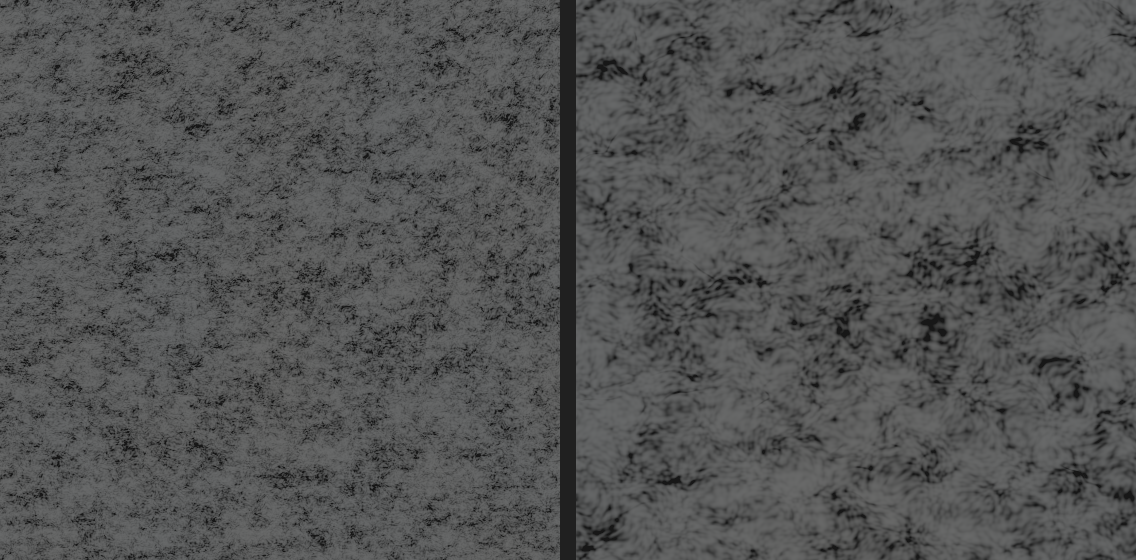
Left: the whole. Right: its middle third, enlarged.
This texture is drawn by a WebGL 1 fragment shader. Its source:

```glsl
precision highp float;

uniform vec2 u_resolution;

// Tone
const float LIGHT_TONE = 0.42;
const float PIT_DEPTH = 0.072;
const float PIT_SKEW = 0.60;
const vec3 STONE_TINT = vec3(0.990, 1.0, 1.0);
const float TINT_DRIFT = 0.012;

// Grain, in cells per canvas
const int OCTAVES = 6;
const vec2 GRAIN_FREQ = vec2(9.0, 14.0);
const vec2 GRAIN_STEP = vec2(2.0, 1.9);
const float GRAIN_WEIGHT = 0.33;
const float GRAIN_GAIN = 1.08;
const float NOISE_DEVIATION = 0.21;
const float UPPER_SLOPE = 0.22;
const float WARP = 0.006;

// Hairline cracks
const vec2 CRACK_FREQ = vec2(20.0, 32.0);
const float CRACK_WIDTH = 0.055;
const float CRACK_STRENGTH = 0.9;

float hash(vec2 cell) {
  return fract(sin(dot(cell, vec2(127.1, 311.7))) * 43758.5453);
}

float cornerSlope(vec2 cell, vec2 offset) {
  float angle = 6.28318 * hash(cell);
  return dot(vec2(cos(angle), sin(angle)), offset);
}

// Gradient noise centred on zero
float noise(vec2 p) {
  vec2 cell = floor(p);
  vec2 f = fract(p);
  vec2 blend = f * f * f * (f * (f * 6.0 - 15.0) + 10.0);
  vec2 e = vec2(1.0, 0.0);
  float low = mix(cornerSlope(cell, f),
                  cornerSlope(cell + e.xy, f - e.xy), blend.x);
  float high = mix(cornerSlope(cell + e.yx, f - e.yx),
                   cornerSlope(cell + e.xx, f - e.xx), blend.x);
  return mix(low, high, blend.y);
}

// Layered grain with a deviation close to one
float grain(vec2 p) {
  float sum = 0.0;
  float weight = GRAIN_WEIGHT;
  vec2 freq = GRAIN_FREQ;
  for (int i = 0; i < OCTAVES; i++) {
    vec2 shift = vec2(17.3, 41.7) * float(i + 1);
    sum += weight * noise(p * freq + shift);
    freq *= GRAIN_STEP;
    weight *= GRAIN_GAIN;
  }
  return sum / NOISE_DEVIATION;
}

// Thin broken lines along the zero level of a noise field
float cracks(vec2 p) {
  float level = abs(noise(p * CRACK_FREQ + 73.1)
                    + 0.25 * noise(p * CRACK_FREQ * 3.5 + 11.9));
  float line = 1.0 - smoothstep(0.0, CRACK_WIDTH, level);
  float gaps = smoothstep(0.08, 0.3, noise(p * CRACK_FREQ * 0.8 + 151.3));
  return line * gaps;
}

void main() {
  vec2 uv = gl_FragCoord.xy / u_resolution.y;

  // Strokes lean upward in the top half and lie flat below
  vec2 p = uv;
  p.y -= UPPER_SLOPE * smoothstep(0.2, 1.0, uv.y) * (uv.x - 0.5);
  p += WARP * vec2(noise(uv * 38.0 + 5.2), noise(uv * 38.0 + 91.4));

  // Exponential response: flat light areas, deep rare pits
  float darkness = grain(p) + CRACK_STRENGTH * cracks(p);
  float tone = LIGHT_TONE - PIT_DEPTH * exp(PIT_SKEW * darkness);
  tone = max(tone, 0.09);

  // Faint warm and cool drift
  float drift = TINT_DRIFT * noise(uv * 5.0 + 33.0);
  vec3 color = tone * (STONE_TINT + vec3(drift, 0.0, -drift));
  gl_FragColor = vec4(color, 1.0);
}
```
